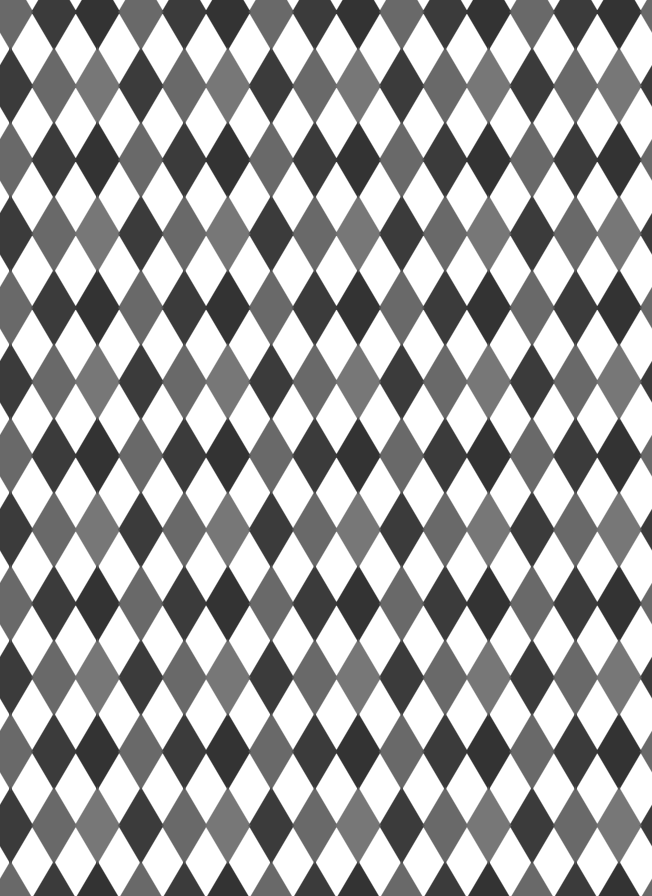
Reproduce this pattern procedurally as a Shadertoy shader.

```glsl
const float COLUMNS = 15.0;                       // diamonds across the canvas width
const vec2 PITCH = vec2(1.0 / COLUMNS, 0.11344);  // cell size, in canvas widths
const vec2 FIRST_CENTRE = vec2(0.0161, 0.0183);   // from the top left corner
const float FULLNESS = 1.045;                     // above 1.0 the tips overlap
const float EDGE_SOFTNESS = 0.0024;               // ramp width, in canvas widths
const vec3 EVEN_ROW_TONES = vec3(0.41, 0.23, 0.20);
const vec3 ODD_ROW_TONES = vec3(0.23, 0.41, 0.465);
const float BACKGROUND = 1.0;

// Tones cycle over three columns and alternate between two rows.
float diamondTone(vec2 cell) {
    vec3 tones = mod(cell.y, 2.0) < 0.5 ? EVEN_ROW_TONES : ODD_ROW_TONES;
    float column = mod(cell.x, 3.0);
    return column < 0.5 ? tones.x : (column < 1.5 ? tones.y : tones.z);
}

// Signed distance to a diamond centred at the origin, in canvas widths.
float diamondDistance(vec2 p) {
    vec2 q = abs(p) / PITCH;
    return (q.x + q.y - 0.5 * FULLNESS) / length(1.0 / PITCH);
}

void mainImage(out vec4 fragColor, in vec2 fragCoord) {
    vec2 p = vec2(fragCoord.x, iResolution.y - fragCoord.y) / iResolution.x;
    p -= FIRST_CENTRE;
    vec2 nearestCell = floor(p / PITCH + 0.5);
    float halfEdge = 0.5 * max(EDGE_SOFTNESS, 1.0 / iResolution.x);

    // Gather neighbouring diamonds so touching tips blend smoothly.
    float coverage = 0.0;
    float ink = 0.0;
    for (int j = -1; j <= 1; j++) {
        for (int i = -1; i <= 1; i++) {
            vec2 cell = nearestCell + vec2(i, j);
            float d = diamondDistance(p - cell * PITCH);
            float mask = 1.0 - smoothstep(-halfEdge, halfEdge, d);
            coverage += mask;
            ink += mask * diamondTone(cell);
        }
    }

    float tone = mix(BACKGROUND, ink / max(coverage, 0.0001), min(coverage, 1.0));
    fragColor = vec4(vec3(tone), 1.0);
}
```
